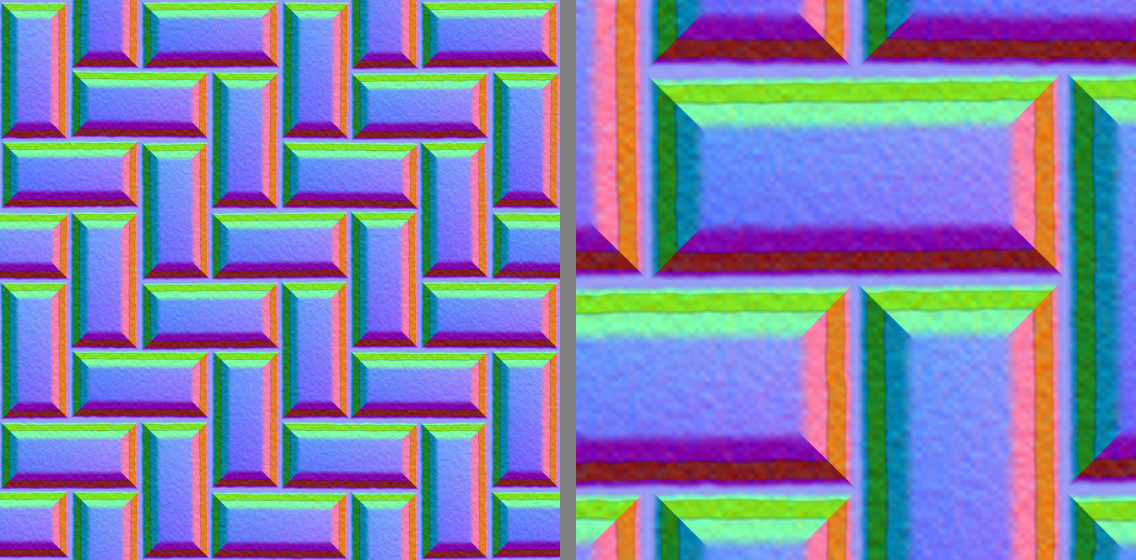
Left: the whole. Right: its middle third, enlarged.
Reproduce this texture map procedurally as a Shadertoy shader.

```glsl
// Normal map of bevelled herringbone bricks with a fine stucco grain.

float hash(vec2 p) {
    p = fract(p * vec2(0.1031, 0.1137));
    p += dot(p, p.yx + 33.33);
    return fract((p.x + p.y) * p.x * 7.31 + p.y * 17.7);
}

// Value noise that wraps after the given period.
float noise(vec2 p, float period) {
    vec2 i = floor(p), f = fract(p);
    f = f * f * (3.0 - 2.0 * f);
    vec2 a = mod(i, period), b = mod(i + 1.0, period);
    return mix(mix(hash(a), hash(vec2(b.x, a.y)), f.x),
               mix(hash(vec2(a.x, b.y)), hash(b), f.x), f.y);
}

float grainHeight(vec2 uv) {
    return 0.65 * noise(uv * 170.0, 170.0) + 0.35 * noise(uv * 310.0 + 0.4, 310.0);
}

// Soft-edged band between two distances from the brick edge.
float band(float lo, float hi, float d, float soft) {
    return smoothstep(lo - soft, lo + soft, d) * (1.0 - smoothstep(hi - soft, hi + soft, d));
}

void mainImage(out vec4 fragColor, in vec2 fragCoord) {
    vec2 uv = fragCoord / iResolution.xy;
    vec2 grid = vec2(uv.x, 1.0 - uv.y) * 8.0;
    float pixel = 8.0 / iResolution.y;

    // Herringbone: each diagonal of cells is one half of an upright or flat brick.
    vec2 cell = floor(grid);
    float k = mod(cell.x + cell.y, 4.0);
    bool upright = k < 1.5;
    vec2 corner = cell - (upright ? vec2(0.0, k) : vec2(k - 2.0, 0.0));
    vec2 halfSize = upright ? vec2(0.5, 1.0) : vec2(1.0, 0.5);
    vec2 p = grid - corner - halfSize;
    p.y = -p.y;

    // Slight shift, turn and tilt of every brick.
    vec2 id = mod(corner, 8.0) + 3.0;
    vec2 vary = vec2(hash(id * 3.7), hash(id * 5.3 + 11.0)) - 0.5;
    float turn = (hash(id * 7.9 + 23.0) - 0.5) * 0.02;
    p += vary * 0.025 + turn * vec2(-p.y, p.x);

    // Distance to the nearest side, with mitred corners.
    vec2 sides = halfSize - abs(p);
    float wobble = (noise(uv * 90.0, 90.0) - 0.5) * 0.012;
    float d = min(sides.x, sides.y) + wobble;
    float mitre = smoothstep(-pixel, pixel, sides.x - sides.y);
    vec2 facing = mix(vec2(sign(p.x), 0.0), vec2(0.0, sign(p.y)), mitre);

    // Bevel profile: joint, lip, steep step, broad chamfer, domed face.
    float soft = max(0.006, pixel * 0.5);
    float body = smoothstep(0.0, 0.05, d);
    float steep = band(0.058, 0.142, d, soft);
    float chamfer = 1.0 - smoothstep(0.21, 0.30, d);
    float bevel = body * chamfer;

    vec2 dome = vec2(-0.03, 0.01) + 0.15 * p / halfSize + vary * 0.05;
    vec2 slope = mix(dome * body, facing * mix(0.48, 0.38, steep), bevel);
    float blue = mix(mix(0.98, 0.66, bevel), 0.13, steep);
    vec3 color = vec3(0.5 + slope, blue);
    color = mix(vec3(0.60, 0.62, 0.96), color, body);

    // Fine creases on both sides of the steep step.
    color *= 1.0 - 0.16 * (band(0.137, 0.152, d, soft) + 0.5 * band(0.052, 0.064, d, soft));

    // Grain leans the surface along its height gradient.
    float e = 0.0022;
    float h = grainHeight(uv);
    vec2 grain = h - vec2(grainHeight(uv + vec2(e, 0.0)), grainHeight(uv + vec2(0.0, e)));
    grain *= mix(0.3, 1.0, body);
    color.rg += grain * 0.22;
    color.b += (grain.y - grain.x) * mix(0.08, 0.22, bevel);

    fragColor = vec4(clamp(color, 0.0, 1.0), 1.0);
}
```
